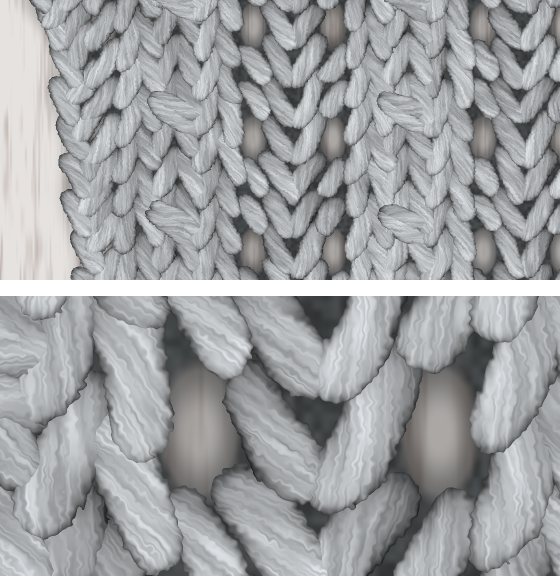
Top: the whole. Bottom: its middle third, enlarged.
A Shadertoy shader for this pattern:

```glsl
// Chunky grey lace knit with gathered wraps and eyelets, lying on pale wood.

// Layout, in canvas heights
const vec2 REPEAT = vec2(0.822, 0.403);
const vec2 EYELET_ORIGIN = vec2(1.047, 0.102);  // rib centre, eyelet height
const float WRAP_RISE = 0.092;
const float PITCH = REPEAT.y / 3.0;
const vec2 STITCH = vec2(0.104, 0.040);         // half length, radius
const vec2 WRAP = vec2(0.122, 0.030);
const float WRAP_LEAN = 2.05;
const int LANES = 5;
const float LANE_X[LANES] = float[LANES](0.050, 0.143, 0.232, 0.304, 0.374);
const float LANE_LEAN[LANES] = float[LANES](0.50, 0.60, 0.28, -0.38, 0.46);
const int EYELET_LANE = 1;

// Colours
const vec3 YARN_TINT = vec3(0.985, 1.0, 1.016);
const vec3 GAP = vec3(0.22, 0.23, 0.235);
const vec3 WOOD_DARK = vec3(0.75, 0.71, 0.69);
const vec3 WOOD_LIGHT = vec3(0.90, 0.885, 0.875);
const int SAMPLES = 2;

struct Strand { float height; vec2 uv; vec2 axis; vec2 size; float seed; };

float hash(vec2 p) {
    vec3 q = fract(vec3(p.xyx) * 0.1031);
    q += dot(q, q.yzx + 33.33);
    return fract((q.x + q.y) * q.z);
}

float noise(vec2 p) {
    vec2 i = floor(p), f = fract(p);
    f = f * f * (3.0 - 2.0 * f);
    return mix(mix(hash(i), hash(i + vec2(1, 0)), f.x),
               mix(hash(i + vec2(0, 1)), hash(i + vec2(1, 1)), f.x), f.y);
}

// Centre line of the left selvedge
float selvedge(float y) {
    return 0.35 - 0.11 * y - 0.06 * smoothstep(0.8, 1.0, y) + 0.012 * sin(y * 17.0);
}

// Keeps the strand if it lies above those already found
void addStrand(inout Strand top, vec2 d, vec2 size, float lean, float lift, float seed) {
    vec2 axis = vec2(sin(lean), cos(lean));
    vec2 uv = vec2(dot(d, axis), dot(d, vec2(axis.y, -axis.x))) / size;
    uv.y += (seed - 0.5) * 0.7 * (uv.x * uv.x - 0.3);
    float body = 1.0 - uv.y * uv.y - pow(uv.x, 4.0);
    if (body <= 0.0) return;
    float height = size.y * sqrt(body) + lift - 0.022 * uv.x;
    if (height > top.height) top = Strand(height, uv, axis, size, seed);
}

// Leaning stitches, mirrored about each rib
void addLanes(inout Strand top, vec2 p) {
    for (int k = 0; k < LANES; k++)
    for (float side = -1.0; side < 2.0; side += 2.0) {
        float x0 = EYELET_ORIGIN.x + side * LANE_X[k];
        float cell = floor((p.x - x0) / REPEAT.x + 0.5);
        float x = x0 + cell * REPEAT.x;
        bool eyelet = k == EYELET_LANE && x > 0.5;
        float y0 = EYELET_ORIGIN.y + (k == EYELET_LANE ? 0.0 : 0.037 * float(k));
        float nearest = floor((p.y - y0) / PITCH + 0.5);
        for (float j = -1.0; j < 2.0; j++) {
            float row = nearest + j;
            float y = y0 + row * PITCH;
            if (x < selvedge(y) + 0.05 || (eyelet && mod(row, 3.0) < 0.5)) continue;
            vec2 id = vec2(cell * 10.0 + side * float(k + 1) + 60.0, row + 20.0);
            float seed = hash(id);
            vec2 wander = 0.016 * (vec2(seed, hash(id + 7.3)) - 0.5);
            vec2 size = STITCH * (eyelet ? vec2(0.76, 0.95) : vec2(0.92 + 0.16 * seed, 1.0));
            float lean = side * (LANE_LEAN[k] + 0.24 * (hash(id + 3.1) - 0.5));
            addStrand(top, p - vec2(x, y) - wander, size, lean, 0.012 * seed, seed);
        }
    }
}

// Paired strands gathered across the column between ribs
void addWraps(inout Strand top, vec2 p) {
    vec2 origin = EYELET_ORIGIN + vec2(0.5 * REPEAT.x, WRAP_RISE);
    vec2 cell = floor((p - origin) / REPEAT + 0.5);
    vec2 d = p - origin - cell * REPEAT;
    float seed = hash(cell + 31.7);
    float lean = WRAP_LEAN + 0.25 * (seed - 0.5);
    vec2 across = vec2(cos(lean), -sin(lean));
    for (float s = -1.0; s < 2.0; s += 2.0)
        addStrand(top, d - s * 0.021 * across, WRAP, lean + 0.08 * s, 0.034, fract(seed + 0.3 * s));
}

// Braided chain along the edge
void addSelvedge(inout Strand top, vec2 p) {
    for (float side = -1.0; side < 2.0; side += 2.0) {
        float offset = 0.25 * side * PITCH;
        float nearest = floor((p.y - offset) / PITCH + 0.5);
        for (float j = -1.0; j < 2.0; j++) {
            float y = (nearest + j) * PITCH + offset;
            float seed = hash(vec2(nearest + j + 40.0, side + 9.0));
            vec2 c = vec2(selvedge(y) + 0.034 * side + 0.012 * (seed - 0.5), y);
            addStrand(top, p - c, STITCH * vec2(0.9, 1.0), side * 0.5 + 0.2 * (seed - 0.5), 0.01, seed);
        }
    }
}

vec3 wood(vec2 p) {
    float grain = 0.6 * noise(p * vec2(38.0, 2.5)) + 0.4 * noise(p * vec2(150.0, 9.0));
    return mix(WOOD_DARK, WOOD_LIGHT, smoothstep(0.1, 0.65, grain));
}

// Wood, dark gaps inside the fabric, and shaded eyelets
vec3 backdrop(vec2 p) {
    float inside = p.x - selvedge(p.y);
    vec3 ground = wood(p) * (1.0 - 0.35 * smoothstep(-0.13, 0.0, inside));
    vec2 d = p - EYELET_ORIGIN;
    d -= REPEAT * floor(d / REPEAT + 0.5);
    float hole = length(vec2(abs(d.x) - LANE_X[EYELET_LANE], d.y) / vec2(0.050, 0.088));
    vec3 eyelet = wood(p) * mix(0.74, 0.48, smoothstep(0.2, 0.9, hole));
    vec3 gap = mix(eyelet, GAP * (0.85 + 0.5 * noise(p * 90.0)), smoothstep(0.8, 1.05, hole));
    return mix(ground, gap, smoothstep(-0.005, 0.01, inside));
}

// Soft light, twisted plies and fine fibres
vec3 yarn(Strand s) {
    vec2 q = s.uv * s.size;
    float body = sqrt(max(0.0, 1.0 - s.uv.y * s.uv.y - pow(s.uv.x, 4.0)));
    vec2 slope = s.axis * pow(s.uv.x, 3.0) + vec2(s.axis.y, -s.axis.x) * s.uv.y;
    float twist = q.y + 0.42 * q.x;
    float fibre = noise(vec2(twist * 330.0, q.x * 28.0) + s.seed * 91.0) - 0.5;
    float ply = noise(vec2(twist * 110.0, q.x * 9.0) + s.seed * 57.0) - 0.5;
    float tone = mix(0.29, 0.67, smoothstep(0.0, 0.85, body));
    tone += 0.09 * dot(slope, vec2(-0.45, 0.8)) + 0.17 * fibre + 0.17 * ply;
    tone += 0.09 * (s.seed - 0.5);
    tone *= mix(0.68, 1.06, smoothstep(0.0, 0.05, s.height));
    return tone * YARN_TINT;
}

vec3 scene(vec2 p) {
    vec2 fuzz = vec2(noise(p * 150.0), noise(p * 150.0 + 41.0)) - 0.5;
    vec2 sway = vec2(noise(p * 14.0), noise(p * 14.0 + 23.0)) - 0.5;
    vec2 w = p + 0.006 * fuzz + 0.016 * sway;
    Strand top = Strand(-1.0, vec2(0), vec2(0, 1), STITCH, 0.0);
    addLanes(top, w);
    addWraps(top, w);
    addSelvedge(top, w);
    return top.height > -0.5 ? yarn(top) : backdrop(p);
}

void mainImage(out vec4 fragColor, in vec2 fragCoord) {
    vec3 sum = vec3(0);
    for (int i = 0; i < SAMPLES * SAMPLES; i++) {
        vec2 shift = (vec2(i % SAMPLES, i / SAMPLES) + 0.5) / float(SAMPLES) - 0.5;
        sum += scene((fragCoord + shift) / iResolution.y);
    }
    fragColor = vec4(sum / float(SAMPLES * SAMPLES), 1.0);
}
```
